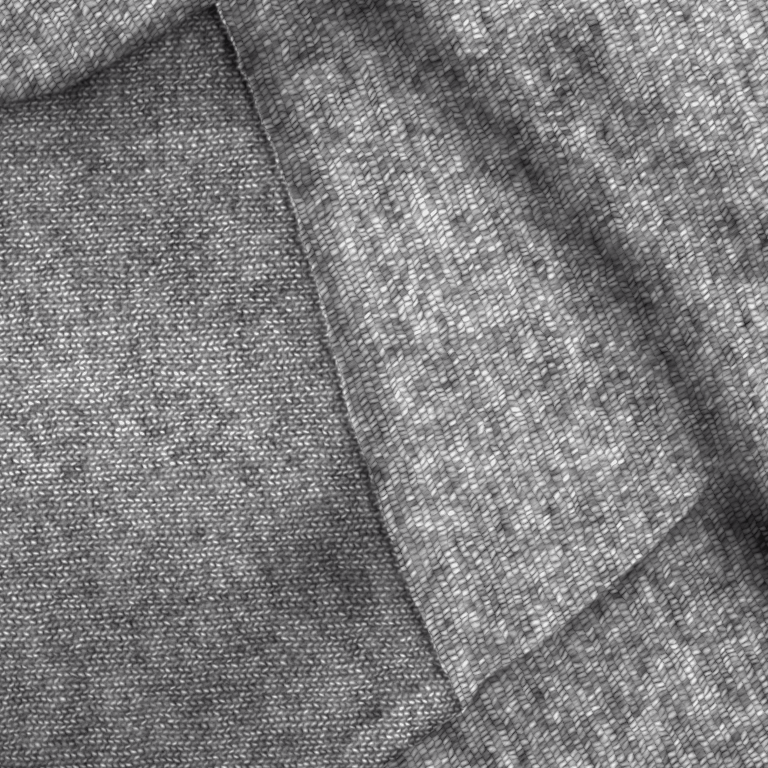
This texture is drawn by a WebGL 2 fragment shader. Its source:

```glsl
#version 300 es
precision highp float;
// Folded grey heather knit: purl side at left, a hemmed flap and soft folds at right.

uniform vec2 u_resolution;
out vec4 fragColor;

const float PI = 3.14159265;
const vec2 KNIT_CELL = vec2(0.0105, 0.0074);
const vec2 PURL_CELL = vec2(0.0088, 0.0074);
const float KNIT_ANGLE = 0.36;
const float BACK_ANGLE = 0.44;
const float ROLL_ANGLE = 0.50;
const float PURL_ANGLE = 0.06;
const float LEG_SLOPE = 0.50, COUNTER_SLOPE = 0.05;
const float STITCH_GAIN = 0.17;
const float HEATHER_GAIN = 0.36;
const float FIBRE_GAIN = 0.38;
const float RIB_GAIN = 0.035;
const float PURL_TONE = 0.49, FRONT_TONE = 0.59, BACK_TONE = 0.54, ROLL_TONE = 0.55;
const vec3 SHADOW_TINT = vec3(0.004, -0.003, 0.005);

// Fold outlines, each monotone in y
const vec2 SEAM[8] = vec2[](vec2(0.250, 1.07), vec2(0.326, 0.883), vec2(0.371, 0.766),
  vec2(0.417, 0.609), vec2(0.458, 0.450), vec2(0.527, 0.245), vec2(0.602, 0.076), vec2(0.36, -0.10));
const vec2 HEM[8] = vec2[](vec2(0.30, -0.10), vec2(0.602, 0.070), vec2(0.630, 0.115),
  vec2(0.730, 0.180), vec2(0.833, 0.270), vec2(0.900, 0.335), vec2(0.955, 0.430), vec2(1.30, 1.20));
const vec2 ROLL[8] = vec2[](vec2(-0.30, 0.83), vec2(0.0, 0.865), vec2(0.08, 0.882),
  vec2(0.17, 0.930), vec2(0.25, 0.980), vec2(0.285, 1.0), vec2(0.32, 1.03), vec2(0.40, 1.20));
const vec2 VALLEY[8] = vec2[](vec2(0.40, 1.10), vec2(0.51, 0.970), vec2(0.62, 0.860),
  vec2(0.73, 0.745), vec2(0.81, 0.640), vec2(0.885, 0.530), vec2(0.94, 0.420), vec2(1.04, 0.220));

// Broad light and shade: x, y, radius, amount
const vec4 PATCHES[12] = vec4[](vec4(0.08, 0.47, 0.13, 0.09), vec4(0.29, 0.48, 0.09, 0.07),
  vec4(0.13, 0.84, 0.09, -0.09), vec4(0.29, 0.90, 0.08, -0.10), vec4(0.44, 0.26, 0.09, -0.15),
  vec4(0.05, 0.02, 0.20, -0.09), vec4(0.39, 0.95, 0.08, -0.16), vec4(0.56, 0.68, 0.13, 0.05),
  vec4(0.98, 0.30, 0.08, -0.08), vec4(0.95, 0.86, 0.12, 0.06), vec4(0.49, 0.385, 0.014, -0.20),
  vec4(0.30, 0.08, 0.14, -0.06));

float hash(vec2 p) { return fract(sin(dot(p, vec2(127.1, 311.7))) * 43758.5453); }

float noise(vec2 p) {
  vec2 i = floor(p), f = fract(p);
  f = f * f * (3.0 - 2.0 * f);
  return mix(mix(hash(i), hash(i + vec2(1, 0)), f.x),
             mix(hash(i + vec2(0, 1)), hash(i + vec2(1, 1)), f.x), f.y);
}

float fbm(vec2 p) {
  float sum = 0.0, amp = 0.54;
  for (int i = 0; i < 3; i++) { sum += amp * noise(p); p = p * 2.1 + 17.3; amp *= 0.5; }
  return sum;
}

vec2 rotate(vec2 p, float a) { return mat2(cos(a), -sin(a), sin(a), cos(a)) * p; }
vec2 wobble(vec2 p) { return vec2(noise(p), noise(p + 9.0)) - 0.5; }
float bell(float d, float w) { return exp(-d * d / (w * w)); }

float segmentDistance(vec2 p, vec2 a, vec2 b) {
  vec2 ab = b - a;
  return length(p - a - ab * clamp(dot(p - a, ab) / dot(ab, ab), 0.0, 1.0));
}

// Distance to an outline, positive on its right
float pathDistance(vec2 p, vec2 pts[8]) {
  float d = 9.0, edge = pts[0].x;
  for (int i = 0; i < 7; i++) {
    vec2 a = pts[i], b = pts[i + 1];
    d = min(d, segmentDistance(p, a, b));
    float s = (p.y - a.y) / (b.y - a.y);
    if (s >= 0.0 && s < 1.0) edge = mix(a.x, b.x, s);
  }
  return p.x > edge ? d : -d;
}

// Short straight yarn dashes, slanted alternately from column to column
float knit(vec2 p, float angle) {
  vec2 q = rotate(p, angle);
  vec2 c = (q + 0.006 * wobble(p * 38.0) + 0.0025 * wobble(p * 110.0)) / KNIT_CELL;
  float column = floor(c.x), odd = mod(column, 2.0);
  float x = c.x - column - 0.5;
  c.y -= mix(LEG_SLOPE, COUNTER_SLOPE, odd) * x + 0.5 * odd + 0.2 * hash(vec2(column, 3.0));
  float yarn = sin(fract(c.y) * PI) * sqrt(cos(x * PI));
  float stitch = (yarn * (0.45 + 1.1 * hash(vec2(column, floor(c.y)))) - 0.49) * 1.7;
  float heather = fbm(q * vec2(62.0, 30.0)) - 0.47;
  float fibre = fbm(rotate(p, angle + 0.22) * vec2(105.0, 230.0)) - 0.47;
  return STITCH_GAIN * stitch + HEATHER_GAIN * heather + FIBRE_GAIN * fibre;
}

// Upright columns of short bumps that zigzag from row to row
float purl(vec2 p) {
  vec2 q = rotate(p, PURL_ANGLE);
  q.x += 0.04 * sin(p.y * 2.6);
  vec2 c = (q + 0.005 * wobble(p * 25.0) + 0.002 * wobble(p * 120.0)) / PURL_CELL;
  float odd = mod(floor(c.y), 2.0);
  c.x += 0.35 * odd;
  vec2 f = fract(c) - 0.5;
  float bump = bell(f.y + mix(-0.4, 0.3, odd) * f.x, 0.28) * cos(f.x * PI);
  float stitch = (bump * (0.5 + hash(floor(c))) - 0.31) * 2.3;
  float rib = cos(2.0 * PI * (c.x - 0.35 * odd));
  float heather = 0.5 * fbm(q * vec2(26.0, 20.0)) + 0.5 * fbm(q * vec2(90.0, 45.0)) - 0.47;
  float fibre = fbm(q * vec2(190.0, 210.0)) - 0.47;
  return STITCH_GAIN * stitch + RIB_GAIN * rib + HEATHER_GAIN * heather + FIBRE_GAIN * fibre;
}

void main() {
  vec2 p = gl_FragCoord.xy / u_resolution;
  float soft = 1.5 / min(u_resolution.x, u_resolution.y);
  vec2 w = p + 0.005 * wobble(p * 45.0);
  float seam = pathDistance(w, SEAM), hem = pathDistance(w, HEM);
  float roll = pathDistance(w, ROLL), valley = pathDistance(p, VALLEY);
  float upper = smoothstep(0.38, 0.50, p.y);

  // Purl cloth, shaded beside the seam and below the roll
  float tone = PURL_TONE - 0.07 * bell(seam, 0.03) - 0.27 * exp(-max(roll, 0.0) / 0.028);
  float weave = purl(p);
  float tab = segmentDistance(w, vec2(0.47, 0.02), vec2(0.575, 0.095));
  tone += 0.06 * smoothstep(0.027, 0.016, tab) - 0.08 * bell(tab - 0.031, 0.010);

  // Back cloth and front flap
  float right = smoothstep(-soft, soft, seam);
  float front = smoothstep(soft * 1.5, -soft * 1.5, hem);
  float lowHem = smoothstep(0.42, 0.30, p.y);
  float under = max(hem, 0.0);
  float backTone = BACK_TONE - lowHem * (0.14 * exp(-under / 0.045) + 0.10 * exp(-under / 0.012));
  float curl = smoothstep(0.060, 0.015, seam) * mix(0.03, 0.17, upper);
  float frontTone = mix(backTone, FRONT_TONE - curl, mix(1.0, front, lowHem));
  float rightWeave = mix(knit(p + 0.31, BACK_ANGLE), knit(p, KNIT_ANGLE), front);
  float folds = 0.28 * bell(valley, valley < 0.0 ? 0.062 : 0.048);
  folds += 0.16 * bell(segmentDistance(p, vec2(0.74, 0.93), vec2(1.03, 0.63)), 0.045);
  tone = mix(tone, frontTone - folds, right);
  weave = mix(weave, rightWeave, right);

  // Broad shade and the raised seam edge
  for (int i = 0; i < 12; i++)
    tone += PATCHES[i].w * bell(length(p - PATCHES[i].xy), PATCHES[i].z);
  float seamFade = smoothstep(0.06, 0.10, p.y);
  tone += seamFade * mix(0.03, 0.20, upper) * bell(seam - 0.001, 0.0028);
  tone -= seamFade * 0.11 * bell(seam + 0.006, 0.005);

  // Rolled cloth at the top left
  float rollMask = smoothstep(soft * 2.0, -soft * 2.0, roll);
  float rollTone = ROLL_TONE - 0.24 * bell(roll, 0.025);
  tone = mix(tone, rollTone, rollMask);
  weave = mix(weave, knit(p, ROLL_ANGLE), rollMask);

  // Texture weakens in the shade
  float grey = tone + weave * clamp(tone * 2.0, 0.45, 1.1);
  fragColor = vec4(clamp(vec3(grey) + SHADOW_TINT * (1.0 - grey), 0.08, 0.92), 1.0);
}
```
